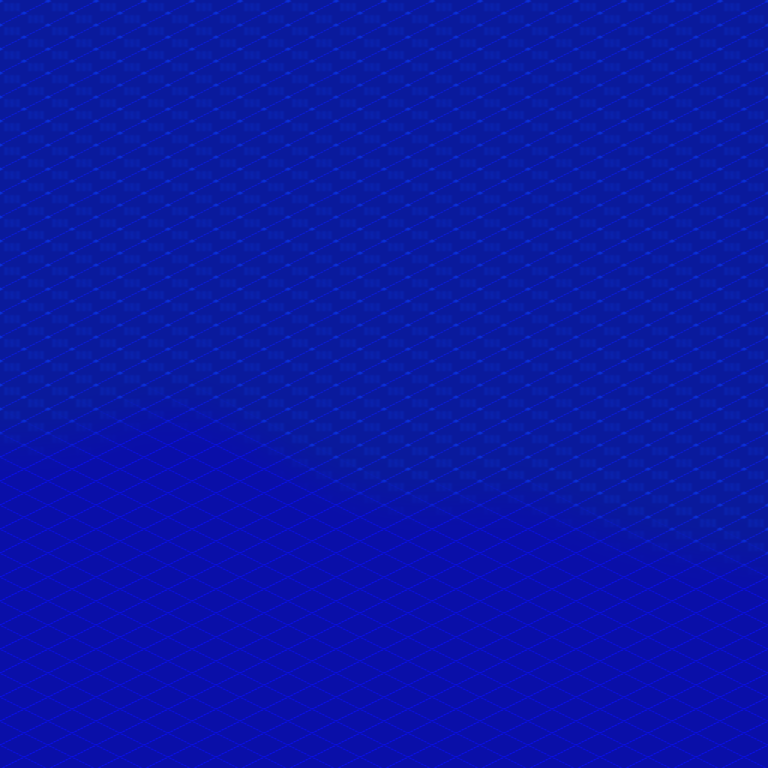
Write a three.js fragment shader that draws this pattern.

```glsl
// Fine isometric lattice on deep blue: dotted rising lines above, a brighter diamond grid below a wavy edge.
#define ACROSS 16.0
#define DOWN 32.0
#define LINE_HALF 0.032
#define SHIFT vec2(0.0, -0.00146)
#define FADE 0.045
#define UPPER_BASE vec3(0.04, 0.10, 0.61)
#define UPPER_MARK vec3(0.04, 0.13, 0.67)
#define UPPER_LINE vec3(0.04, 0.11, 0.86)
#define UPPER_NODE vec3(0.04, 0.21, 0.88)
#define LOWER_BASE vec3(0.04, 0.06, 0.66)
#define LOWER_LINE vec3(0.04, 0.06, 0.93)

varying vec2 vUv;

const float TAU = 6.28319;

// Distance to the nearest whole number, in cells
vec2 latticeDistance(vec2 cell) {
  return abs(fract(cell + 0.5) - 0.5);
}

// Flat stippled patch centred on the middle of each falling edge
float edgeMark(vec2 cell) {
  vec2 q = vec2(fract(cell.x), fract(cell.y + 0.5)) - 0.5;
  vec2 s = vec2(q.y - q.x, q.x + q.y);
  vec2 inside = 1.0 - smoothstep(vec2(0.28, 0.22), vec2(0.42, 0.45), abs(s));
  return inside.x * inside.y * (0.75 + 0.25 * cos(4.0 * TAU * s.x));
}

float hump(float x, float center, float width) {
  float t = (x - center) / width;
  return exp(-t * t);
}

// Height of the soft edge between the two colour zones
float zoneEdge(float x) {
  return 0.42 - 0.15 * x + 0.08 * hump(x, 0.25, 0.15) + 0.03 * hump(x, 0.68, 0.11);
}

void main() {
  // Skewed cells: x counts rising lines, y counts falling lines
  vec2 p = vUv - SHIFT;
  vec2 cell = vec2(DOWN * p.y - ACROSS * p.x, DOWN * p.y + ACROSS * p.x);
  vec2 d = latticeDistance(cell);

  // Smoothed hairlines, broken into eight dots along each cell side
  vec2 dx = dFdx(cell);
  vec2 dy = dFdy(cell);
  vec2 blur = 0.5 * sqrt(dx * dx + dy * dy);
  vec2 line = 1.0 - smoothstep(LINE_HALF - blur, LINE_HALF + blur, d);
  line *= 0.65 + 0.35 * sin(8.0 * TAU * cell.yx);

  // Upper zone: rising lines dominate, with patches and lit crossings
  float node = 1.0 - smoothstep(0.03, 0.11, max(d.x, d.y));
  vec3 upper = mix(UPPER_BASE, UPPER_MARK, edgeMark(cell));
  upper = mix(upper, UPPER_LINE, 0.08 * line.y);
  upper = mix(upper, UPPER_LINE, 0.85 * line.x);
  upper = mix(upper, UPPER_NODE, 0.75 * node);

  // Lower zone: both line families, the falling one a little weaker
  float grid = max(line.x, 0.8 * line.y);
  vec3 lower = mix(LOWER_BASE, LOWER_LINE, 0.9 * grid);

  float edge = zoneEdge(vUv.x);
  float zone = smoothstep(edge - FADE, edge + FADE, vUv.y);
  gl_FragColor = vec4(mix(lower, upper, zone), 1.0);
}
```
